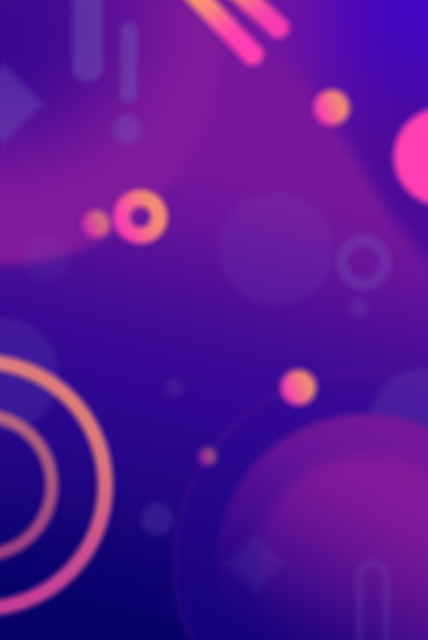
Give the GLSL for this background, as a WebGL 1 fragment shader.

```glsl
precision highp float;
uniform vec2 u_resolution;

const vec3 PINK = vec3(1.0, 0.24, 0.70);
const vec3 ORANGE = vec3(0.98, 0.56, 0.46);
const vec3 VIOLET = vec3(0.49, 0.10, 0.62);
const vec3 INDIGO = vec3(0.20, 0.03, 0.58);
const vec3 HAZE = vec3(0.46, 0.38, 0.74);

// Soft coverage of a signed distance
float fill(float d, float blur) {
  return 1.0 - smoothstep(-blur, blur, d);
}

float disc(vec2 p, vec2 center, float radius) {
  return fill(length(p - center) - radius, 0.015);
}

float ring(vec2 p, vec2 center, float radius, float halfWidth) {
  return fill(abs(length(p - center) - radius) - halfWidth, 0.013);
}

float segment(vec2 p, vec2 a, vec2 b) {
  vec2 ab = b - a;
  return length(p - a - ab * clamp(dot(p - a, ab) / dot(ab, ab), 0.0, 1.0));
}

float capsule(vec2 p, vec2 a, vec2 b, float radius) {
  return fill(segment(p, a, b) - radius, 0.014);
}

float diamond(vec2 p, vec2 center, float radius) {
  vec2 q = abs(p - center);
  return fill((q.x + q.y - radius) * 0.707, 0.016);
}

// Pink to orange across a shape, from lower left to upper right
vec3 warm(vec2 p, vec2 center, float radius) {
  float t = dot(p - center, vec2(0.8, 0.35)) / radius;
  return mix(PINK, ORANGE, smoothstep(-0.9, 0.6, t));
}

vec3 warmDot(vec3 color, vec2 p, vec2 center, float radius, float alpha) {
  return mix(color, warm(p, center, radius), alpha * disc(p, center, radius));
}

void main() {
  vec2 p = gl_FragCoord.xy / u_resolution * vec2(1.0, 1.5);

  // Diagonal base gradient
  float rise = p.y + 0.25 * p.x;
  vec3 color = mix(vec3(0.02, 0.0, 0.40), INDIGO, smoothstep(0.0, 0.75, rise));
  color = mix(color, vec3(0.47, 0.09, 0.61), smoothstep(0.65, 1.3, rise));

  // Upper left bulb, brightest along its rim
  float bulb = length(p - vec2(0.0, 1.393));
  float rim = smoothstep(0.05, 0.5, bulb - 0.25 * (p.y - 1.393));
  vec3 bulbColor = mix(vec3(0.24, 0.03, 0.57), vec3(0.50, 0.10, 0.61), rim);
  color = mix(color, bulbColor, fill(bulb - 0.514, 0.022));

  // Wavy blue corner
  float x = p.x - 0.586;
  float wave = (1.402 - 1.13 * x + 0.043 * sin(12.5 * x) - p.y) / 1.5;
  vec3 cornerColor = mix(vec3(0.30, 0.04, 0.60), vec3(0.26, 0.02, 0.75),
    smoothstep(1.1, 1.5, p.y));
  color = mix(color, cornerColor, fill(wave, 0.035) * smoothstep(0.55, 0.95, p.x));

  // Translucent discs, bars and diamonds
  float haze = 0.12 * disc(p, vec2(0.645, 0.918), 0.133);
  haze += 0.20 * disc(p, vec2(0.004, 0.621), 0.133);
  haze += 0.10 * disc(p, vec2(0.107, 0.895), 0.055);
  haze += 0.22 * disc(p, vec2(0.986, 0.514), 0.121);
  haze += 0.42 * capsule(p, vec2(0.205, 1.55), vec2(0.205, 1.345), 0.036);
  haze += 0.42 * capsule(p, vec2(0.301, 1.426), vec2(0.301, 1.281), 0.020);
  haze += 0.38 * disc(p, vec2(0.297, 1.197), 0.033);
  haze += 0.36 * diamond(p, vec2(0.01, 1.256), 0.09);
  haze += 0.32 * ring(p, vec2(0.85, 0.885), 0.050, 0.014);
  haze += 0.22 * disc(p, vec2(0.838, 0.779), 0.020);
  haze += 0.20 * disc(p, vec2(0.408, 0.592), 0.020);
  haze += 0.24 * disc(p, vec2(0.367, 0.283), 0.037);
  color = mix(color, HAZE, haze);

  // Lower right nested domes inside a faint orbit
  vec2 dome = vec2(0.857, 0.178);
  float fromDome = length(p - dome);
  float lit = smoothstep(-0.25, 0.55, p.y - 0.1 + 0.6 * (p.x - 0.75));
  color = mix(color, vec3(0.17, 0.01, 0.60), 0.35 * fill(fromDome - 0.449, 0.012) * (1.0 - lit));
  color = mix(color, VIOLET, 0.16 * ring(p, dome, 0.449, 0.006));
  color = mix(color, vec3(0.46, 0.09, 0.60), fill(fromDome - 0.352, 0.016) * lit);
  color = mix(color, vec3(0.56, 0.11, 0.60), 0.75 * fill(fromDome - 0.254, 0.03) * lit);

  // Haze over the domes
  color = mix(color, HAZE, 0.15 * diamond(p, vec2(0.598, 0.18), 0.068));
  float slot = abs(segment(p, vec2(0.871, 0.148), vec2(0.871, -0.1)) - 0.031);
  color = mix(color, HAZE, 0.20 * fill(slot - 0.009, 0.012));

  // Concentric rings at the left edge
  vec2 hub = vec2(-0.043, 0.363);
  vec3 ringColor = mix(vec3(0.80, 0.25, 0.60), vec3(0.90, 0.50, 0.48),
    smoothstep(0.05, 0.5, p.y));
  color = mix(color, ringColor, 0.95 * ring(p, hub, 0.289, 0.018));
  color = mix(color, ringColor, 0.72 * ring(p, hub, 0.164, 0.015));

  // Slanted bars at the top
  vec3 barColor = mix(PINK, ORANGE, smoothstep(1.38, 1.52, p.y - 0.5 * (p.x - 0.5)));
  color = mix(color, barColor, capsule(p, vec2(0.435, 1.535), vec2(0.59, 1.373), 0.025));
  color = mix(color, barColor, 0.95 * capsule(p, vec2(0.542, 1.535), vec2(0.65, 1.436), 0.025));

  // Warm dots, small donut and the bright disc
  color = warmDot(color, p, vec2(0.775, 1.248), 0.041, 0.95);
  color = warmDot(color, p, vec2(0.697, 0.592), 0.041, 0.95);
  color = warmDot(color, p, vec2(0.225, 0.975), 0.031, 0.70);
  color = warmDot(color, p, vec2(0.485, 0.430), 0.020, 0.50);
  vec2 donut = vec2(0.328, 0.992);
  color = mix(color, warm(p, donut, 0.06), 0.95 * ring(p, donut, 0.043, 0.020));
  color = mix(color, PINK, disc(p, vec2(1.035, 1.133), 0.115));

  gl_FragColor = vec4(color, 1.0);
}
```
